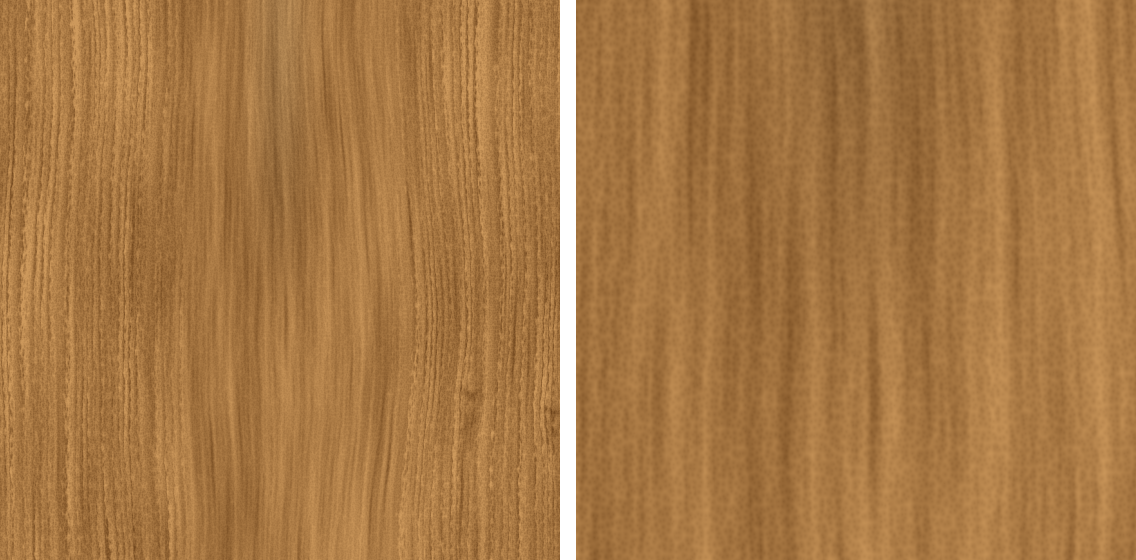
Left: the whole. Right: its middle third, enlarged.
Reproduce this texture procedurally as a three.js fragment shader.

```glsl
// Warm brown wood board with vertical grain, dark streaks and small knots.
varying vec2 vUv;

const float TAU = 6.2831853;
const vec3 MID_BROWN = vec3(0.663, 0.473, 0.264);
const vec3 TONE_STEP = vec3(0.0475, 0.0425, 0.0325);
const vec3 GREY_TINT = vec3(-0.02, 0.004, 0.02);

vec2 hash2(vec2 p) {
  vec2 q = vec2(dot(p, vec2(127.1, 311.7)), dot(p, vec2(269.5, 183.3)));
  return fract(sin(q) * 43758.545);
}

// Smooth cellular noise, centred on zero with a spread near one.
float cellular(vec2 p) {
  const float SHARPNESS = 8.0;
  vec2 cell = floor(p);
  vec2 local = p - cell;
  float sum = 0.0;
  for (int j = -1; j <= 1; j++) {
    for (int i = -1; i <= 1; i++) {
      vec2 offset = vec2(float(i), float(j));
      float d = length(offset + hash2(cell + offset) - local);
      sum += exp(-SHARPNESS * d);
    }
  }
  return (-log(sum) / SHARPNESS - 0.41) * 6.0;
}

float gauss(float x, float width) {
  float q = x / width;
  return exp(-q * q);
}

// Slow sideways drift of the fibres, swelling outward at mid height.
float bendFibres(vec2 p) {
  float middle = gauss(p.x - 0.55, 0.3);
  float swell = (p.x - 0.5) * 0.10 * middle * cos(TAU * (p.y - 0.48));
  float drift = 0.005 * sin(5.0 * p.y + 6.0 * p.x)
              + 0.002 * sin(13.0 * p.y - 11.0 * p.x + 1.7)
              + 0.0006 * sin(41.0 * p.y + 23.0 * p.x);
  return p.x - swell + drift;
}

// Pushes the fibres aside around a knot.
float partAround(vec2 p, vec2 centre) {
  vec2 d = p - centre;
  return -0.4 * d.x * gauss(d.x, 0.025) * gauss(d.y, 0.045);
}

// Dark core with a smear hanging below it.
float knot(vec2 p, vec2 centre, float size) {
  vec2 d = (p - centre) / size;
  d += 0.25 * vec2(sin(d.y * 2.3), sin(d.x * 2.9 + 1.0));
  float core = gauss(d.x, 1.3) * gauss(d.y, 0.7);
  float smear = gauss(d.x + 0.2, 0.9) * gauss(d.y + 3.6, 2.6);
  return 2.4 * core + 1.7 * smear;
}

// One thin tapered streak in each cell of a tall grid.
float darkStreaks(vec2 p, vec2 grid, float width) {
  vec2 q = p * grid;
  q.y += hash2(vec2(floor(q.x), 7.0)).x;
  vec2 cell = floor(q);
  vec2 spot = mix(vec2(0.35), vec2(0.65), hash2(cell));
  vec2 d = q - cell - spot;
  float strength = hash2(cell + 31.0).x;
  return strength * strength * gauss(d.x, width) * gauss(d.y, 0.21);
}

// Growth lines with wandering spacing, narrow troughs and ragged edges.
float growthLines(float u, float y, float ragged) {
  float phase = u * 66.0 + 0.07 * ragged
              + 0.6 * sin(u * 31.0 + 1.2 * y) + 0.4 * sin(u * 83.0 - 0.8 * y);
  float wave = 0.5 + 0.5 * sin(TAU * phase);
  return 0.31 - wave * wave * wave;
}

// Broad light and dark clouds from layered sines.
float clouds(vec2 p) {
  return 0.30 * sin(9.0 * p.x + 1.2 * sin(4.0 * p.y) + 1.0)
       + 0.26 * sin(23.0 * p.x - 2.0 * p.y + 1.2 * sin(5.0 * p.y))
       + 0.34 * sin(11.0 * p.y + 3.0 * sin(5.0 * p.x) + 2.2);
}

void main() {
  vec2 p = vUv;
  vec2 mainKnot = vec2(0.838, 0.297);
  vec2 edgeKnot = vec2(0.988, 0.265);
  float u = bendFibres(p) + partAround(p, mainKnot) + partAround(p, edgeKnot);
  vec2 fibre = vec2(u, p.y);

  // Crisp lines at the sides, soft streaks in the middle.
  float sides = 1.0 - smoothstep(0.25, 0.38, p.x) + smoothstep(0.66, 0.80, p.x);
  float broad = cellular(fibre * vec2(17.0, 1.2));
  float medium = cellular(fibre * vec2(55.0, 2.4) + 19.0);
  float fine = cellular(fibre * vec2(150.0, 7.0) + 43.0);
  float fleck = cellular(fibre * vec2(220.0, 75.0) + 71.0);
  float speckle = cellular(p * vec2(310.0, 270.0) + 97.0);

  float tone = 0.2 + clouds(p);
  tone += mix(0.55, 0.30, sides) * broad + mix(0.36, 0.28, sides) * medium;
  tone += mix(0.40, 0.38, sides) * fine;
  tone += mix(0.16, 0.42, sides) * fleck + mix(0.26, 0.42, sides) * speckle;
  float lineStrength = clamp(1.0 + 0.45 * medium + 0.3 * broad, 0.2, 2.0);
  tone += mix(0.3, 1.9, sides) * lineStrength
        * growthLines(u, p.y, fleck + 0.5 * fine);

  // Sparse dark marks.
  tone -= 3.0 * darkStreaks(fibre, vec2(23.0, 1.6), 0.07);
  tone -= 2.8 * darkStreaks(fibre + 0.37, vec2(37.0, 2.3), 0.10);
  tone -= knot(p, mainKnot, 0.014) + knot(p, edgeKnot, 0.011);

  float paleBand = gauss(p.x - 0.5, 0.05) * smoothstep(0.4, 0.9, p.y);
  vec3 colour = MID_BROWN + TONE_STEP * clamp(tone, -5.0, 3.0);
  gl_FragColor = vec4(colour + GREY_TINT * paleBand, 1.0);
}
```
